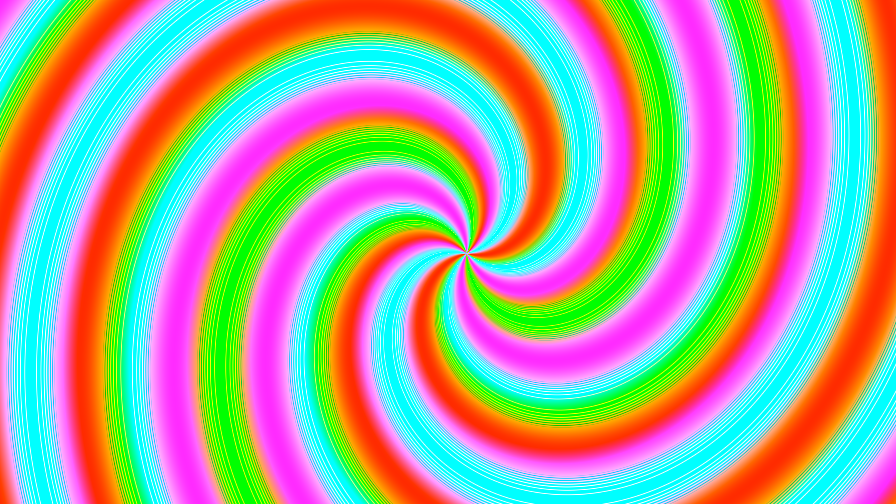
Reproduce this background procedurally as a Shadertoy shader.

```glsl
// Angle around the hub, twisted steadily with distance
float spiralAngle(vec2 p, float twist, float offset) {
    return atan(p.y, p.x) - twist * length(p) + offset;
}

// Thin lines that widen and crowd together towards the rim of each arm
float rimLines(float wave) {
    float position = wave * 7.0;
    float blur = clamp(fwidth(position) * 0.45, 0.02, 0.5);
    float fromLine = abs(fract(position) - 0.5);
    float halfWidth = mix(0.37, 0.05, clamp(wave, 0.0, 1.0));
    float line = 1.0 - smoothstep(halfWidth - blur, halfWidth + blur, fromLine);
    // Settle on the mean coverage where lines are too fine to resolve
    return mix(line, 2.0 * halfWidth, smoothstep(0.3, 0.5, blur));
}

void mainImage(out vec4 fragColor, in vec2 fragCoord) {
    // Slightly narrowed plane around the hub
    vec2 hub = vec2(0.521, 0.497);
    vec2 p = (fragCoord - hub * iResolution.xy) / iResolution.y;
    p *= vec2(1.05, 0.95);

    // Seven green arms interleave with five blue ones that twist more tightly
    float sevenArms = -cos(7.0 * spiralAngle(p, 4.33, 0.220));
    float fiveArms = -cos(5.0 * spiralAngle(p, 4.67, 0.330));
    float green = clamp(0.69 + 0.52 * sevenArms, 0.0, 1.0);
    float blue = clamp(0.86 + 1.45 * fiveArms, 0.0, 1.0);

    // Red fills the gaps between green arms and streaks their rims
    float edge = max(fwidth(sevenArms), 0.02);
    float inArm = smoothstep(-edge, edge, sevenArms - 0.02);
    float red = mix(1.0, rimLines(sevenArms), inArm);

    fragColor = vec4(red, green, blue, 1.0);
}
```
